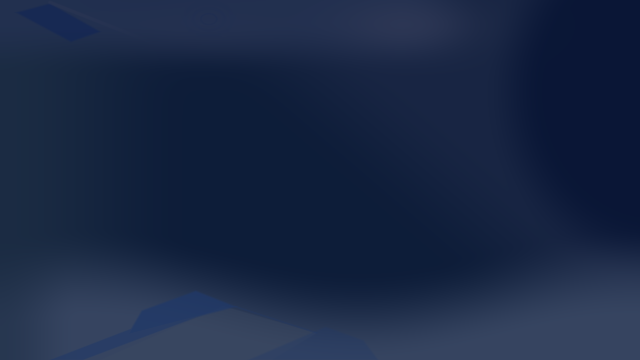
Reproduce this background procedurally as a Shadertoy shader.

```glsl
const vec3 NAVY = vec3(0.052, 0.112, 0.222);
const vec3 TEAL = vec3(0.105, 0.170, 0.262);
const vec3 HAZE = vec3(0.094, 0.145, 0.262);
const vec3 MIDNIGHT = vec3(0.038, 0.088, 0.212);
const vec3 SLATE = vec3(0.135, 0.190, 0.315);
const vec3 MIST = vec3(0.185, 0.220, 0.335);
const vec3 STEEL = vec3(0.212, 0.268, 0.378);
const vec3 SHEET = vec3(0.235, 0.285, 0.375);
const vec3 BLUE = vec3(0.125, 0.220, 0.405);
const vec3 DEEP_BLUE = vec3(0.075, 0.150, 0.330);

// Soft elliptical glow, 1 at the centre
float glow(vec2 p, vec2 centre, vec2 radius) {
    vec2 d = (p - centre) / radius;
    return exp(-dot(d, d));
}

// Signed distance to the left of the edge a-b
float edgeSide(vec2 p, vec2 a, vec2 b) {
    vec2 e = normalize(b - a);
    return dot(p - a, vec2(-e.y, e.x));
}

// Convex quad with counterclockwise corners
float quad(vec2 p, vec2 a, vec2 b, vec2 c, vec2 d, float blur) {
    float inside = min(min(edgeSide(p, a, b), edgeSide(p, b, c)),
                       min(edgeSide(p, c, d), edgeSide(p, d, a)));
    return smoothstep(-blur, blur, inside);
}

float stroke(vec2 p, vec2 a, vec2 b, float width, float blur) {
    vec2 ab = b - a;
    float t = clamp(dot(p - a, ab) / dot(ab, ab), 0.0, 1.0);
    return 1.0 - smoothstep(width, width + blur, length(p - a - ab * t));
}

float ring(vec2 p, vec2 centre, vec2 radius, float width) {
    float r = length((p - centre) / radius);
    return 1.0 - smoothstep(0.0, width, abs(r - 1.0));
}

// Broad areas of colour
vec3 backdrop(vec2 p) {
    vec3 col = mix(NAVY, TEAL, 1.0 - smoothstep(0.0, 0.55, p.x));
    float diagonal = dot(p, vec2(0.65, 0.76));
    col = mix(col, HAZE, smoothstep(0.98, 1.32, diagonal));
    float nightDist = length((p - vec2(1.82, 0.75)) / vec2(0.44, 0.50));
    col = mix(col, MIDNIGHT, 1.0 - smoothstep(0.70, 1.10, nightDist));

    float topBand = smoothstep(0.79, 0.94, p.y) * (1.0 - smoothstep(1.10, 1.34, p.x));
    col = mix(col, SLATE, topBand * 0.9);
    col = mix(col, MIST, 0.75 * glow(p, vec2(1.13, 0.93), vec2(0.19, 0.075)));
    col = mix(col, MIST, 0.25 * glow(p, vec2(0.55, 0.90), vec2(0.25, 0.08)));

    float bandTop = 0.26 + 0.06 * cos((p.x - 0.25) * 4.2);
    float bottomBand = 1.0 - smoothstep(bandTop - 0.21, bandTop + 0.05, p.y);
    float corner = 0.45 + 0.55 * smoothstep(0.0, 0.22, p.x);
    return mix(col, STEEL, bottomBand * corner);
}

// Faint folders along the bottom
vec3 addFolders(vec3 col, vec2 p, float blur) {
    float sheet = quad(p, vec2(0.28, 0.0), vec2(0.72, -0.02),
                       vec2(0.88, 0.075), vec2(0.62, 0.150), blur);
    float tab = quad(p, vec2(0.355, 0.070), vec2(0.655, 0.148),
                     vec2(0.544, 0.192), vec2(0.394, 0.137), blur * 1.5);
    float strip = quad(p, vec2(0.139, 0.0), vec2(0.23, 0.0),
                       vec2(0.61, 0.143), vec2(0.362, 0.086), blur);
    float flap = quad(p, vec2(0.69, 0.0), vec2(1.05, 0.0),
                      vec2(1.01, 0.054), vec2(0.905, 0.092), blur * 1.5);
    float rim = stroke(p, vec2(0.655, 0.148), vec2(0.88, 0.075), 0.001, blur);
    col = mix(col, SHEET, sheet * 0.4);
    col = mix(col, BLUE, max(tab * 0.8, strip * 0.6));
    col = mix(col, BLUE, flap * 0.35);
    return mix(col, BLUE, rim * 0.3);
}

// Faint panel, seam and rings along the top
vec3 addPanel(vec3 col, vec2 p, float blur) {
    float panel = quad(p, vec2(0.046, 0.965), vec2(0.197, 0.884),
                       vec2(0.278, 0.912), vec2(0.139, 0.990), blur * 1.5);
    float seam = stroke(p, vec2(0.139, 0.993), vec2(0.44, 0.875), 0.002, blur * 2.0);
    col = mix(col, DEEP_BLUE, panel * 0.75);
    col = mix(col, MIST, seam * 0.4 * (1.0 - smoothstep(0.2, 0.44, p.x)));
    for (int i = 1; i <= 3; i++) {
        float size = float(i);
        float circle = ring(p, vec2(0.58, 0.947), vec2(0.022, 0.015) * size, 0.25);
        col = mix(col, DEEP_BLUE, circle * 0.18 / size);
    }
    return col;
}

void mainImage(out vec4 fragColor, in vec2 fragCoord) {
    vec2 p = fragCoord / iResolution.y;
    p.x *= (16.0 / 9.0) * iResolution.y / iResolution.x;
    float blur = max(0.002, 1.0 / iResolution.y);

    vec3 col = backdrop(p);
    col = addFolders(col, p, blur);
    col = addPanel(col, p, blur);
    fragColor = vec4(col, 1.0);
}
```
